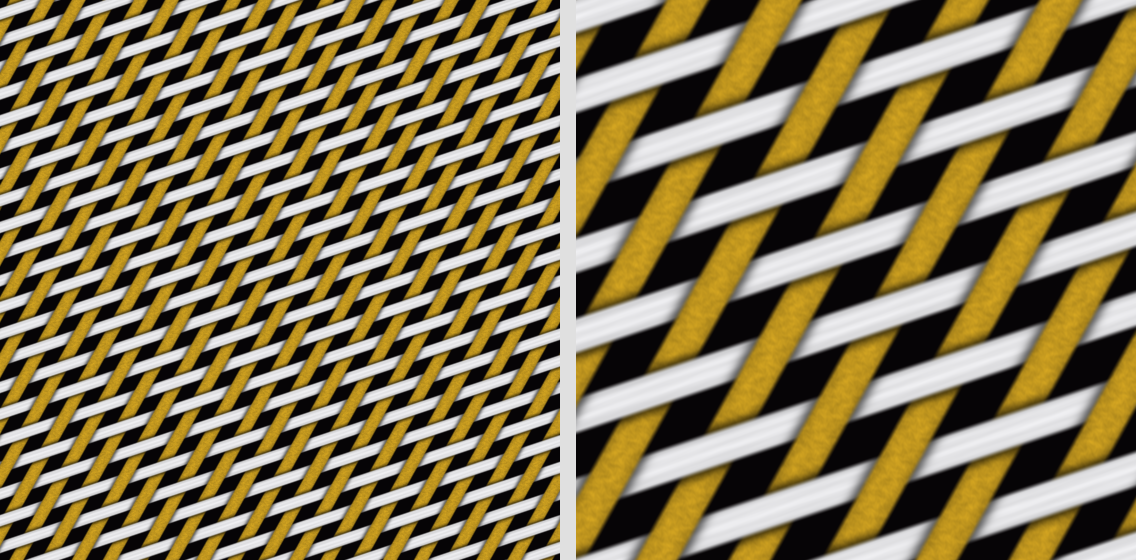
Left, the full canvas; right, a detail of the centre.
Give the GLSL for this pattern, as a Shadertoy shader.

```glsl
// Plain weave of steep gold strands and shallow white strands over black.
// Each strand family is a sheared repeat; the parity of the two strand numbers
// picks the upper one, which casts a soft shadow. Layered sines add fine grain.

// Strands per canvas along x and y (y counted downward)
const vec2 GOLD_REPEATS  = vec2(18.0, 10.0);
const vec2 WHITE_REPEATS = vec2(7.0, 21.0);
const float GOLD_PHASE  = 0.53;
const float WHITE_PHASE = 0.53;

// Half widths as a fraction of the strand spacing
const float GOLD_HALF  = 0.225;
const float WHITE_HALF = 0.215;

const vec3 GROUND = vec3(0.025, 0.015, 0.022);
const vec3 GOLD   = vec3(0.77, 0.60, 0.12);
const vec3 WHITE  = vec3(0.91, 0.91, 0.92);

// Running strand coordinate: whole numbers lie on strand centres
float strandCoord(vec2 p, vec2 repeats, float phase) {
    return dot(p, repeats * vec2(1.0, -1.0)) - phase;
}

// Smooth strand mask; the offset is converted to canvas units
float coverage(float offset, float halfWidth, float density, float blur) {
    return 1.0 - smoothstep(-blur, blur, (abs(offset) - halfWidth) / density);
}

// Shadow dropped by a crossing strand, fading away from its edge
float crossingShadow(float offset, float halfWidth) {
    float gap = max(abs(offset) - halfWidth, 0.0);
    return exp(-gap * gap / 0.009);
}

// Rounded profile: full light in the middle, dimmer at the edges
float profile(float offset, float halfWidth, float depth) {
    float t = clamp(abs(offset) / halfWidth, 0.0, 1.0);
    return 1.0 - depth * t * t * t;
}

// Fine uneven grain from layered sines, about -1 to 1
float grain(vec2 p) {
    float sum = 0.0;
    float weight = 0.5;
    for (int i = 0; i < 3; i++) {
        sum += weight * sin(p.x + 1.7 * sin(p.y)) * sin(p.y + 1.3 * sin(p.x * 0.6));
        p = mat2(1.3, 1.1, -1.1, 1.3) * p + 2.4;
        weight *= 0.6;
    }
    return sum;
}

// Strand colour with rounding, grain and the shadow of the strand above
vec3 shadeStrand(vec3 base, float light, float texture_, float shadow) {
    return base * light * (1.0 + texture_) * (1.0 - shadow);
}

void mainImage(out vec4 fragColor, in vec2 fragCoord) {
    vec2 p = fragCoord / iResolution.xy;
    float blur = max(0.0018, 0.75 / iResolution.y);

    // Strand numbers and signed offsets from the nearest centres
    float u = strandCoord(p, GOLD_REPEATS, GOLD_PHASE);
    float v = strandCoord(p, WHITE_REPEATS, WHITE_PHASE);
    vec2 id = floor(vec2(u, v) + 0.5);
    vec2 offset = vec2(u, v) - id;
    float whiteOver = mod(id.x + id.y, 2.0);

    float goldMask  = coverage(offset.x, GOLD_HALF, length(GOLD_REPEATS), blur);
    float whiteMask = coverage(offset.y, WHITE_HALF, length(WHITE_REPEATS), blur);

    // Gold: speckled yarn
    float goldShadow = 0.6 * whiteOver * crossingShadow(offset.y, WHITE_HALF);
    vec3 gold = shadeStrand(GOLD, profile(offset.x, GOLD_HALF, 0.22),
                            0.10 * grain(p * 420.0), goldShadow);

    // White: smooth ribbon with faint lengthwise streaks
    float whiteShadow = 0.55 * (1.0 - whiteOver) * crossingShadow(offset.x, GOLD_HALF);
    float streaks = 0.025 * sin(offset.y * 44.0 + id.y) + 0.015 * grain(vec2(u * 5.0, v * 30.0));
    vec3 white = shadeStrand(WHITE, profile(offset.y, WHITE_HALF, 0.16),
                             streaks, whiteShadow);

    // Stack the lower strand, then the upper one
    vec3 goldTop  = mix(mix(GROUND, white, whiteMask), gold, goldMask);
    vec3 whiteTop = mix(mix(GROUND, gold, goldMask), white, whiteMask);
    vec3 color = mix(goldTop, whiteTop, whiteOver);

    fragColor = vec4(clamp(color, 0.0, 1.0), 1.0);
}
```
